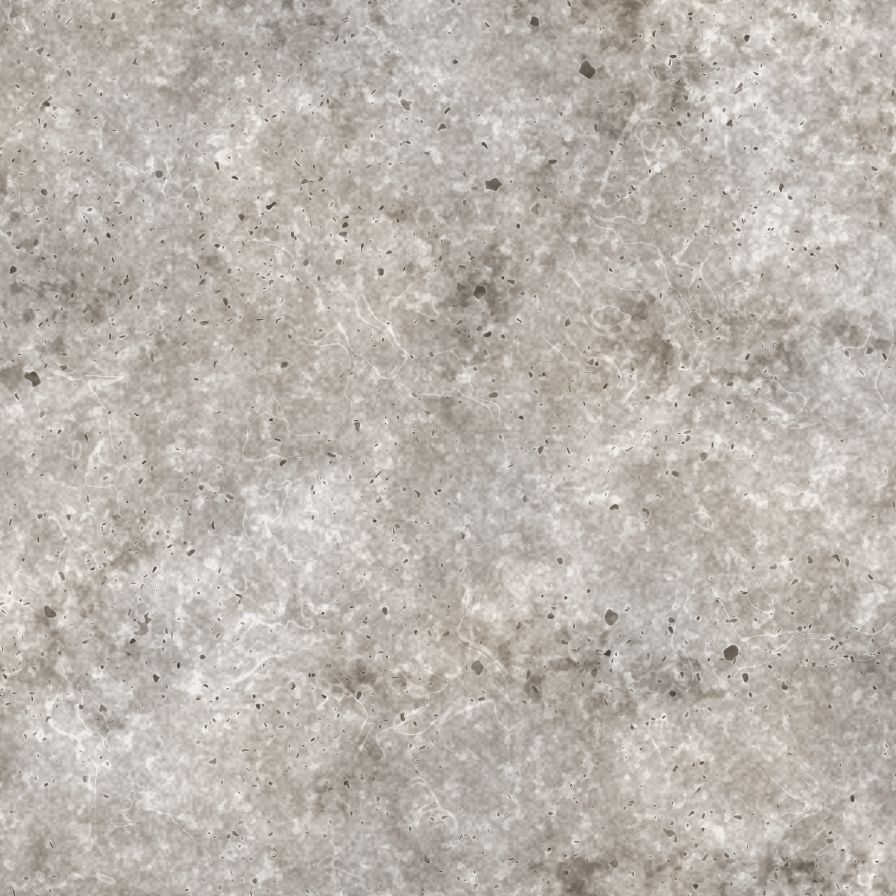
This texture is drawn by a Shadertoy shader. Its source:

```glsl
vec2 hash2(vec2 cell) {
    vec3 h = fract(cell.xyx * vec3(0.1031, 0.1030, 0.0973));
    h += dot(h, h.yzx + 33.33);
    return fract((h.xx + h.yz) * h.zy);
}

float noise(vec2 p) {
    vec2 cell = floor(p), f = fract(p);
    f = f * f * (3.0 - 2.0 * f);
    float bottom = mix(hash2(cell).x, hash2(cell + vec2(1, 0)).x, f.x);
    float top = mix(hash2(cell + vec2(0, 1)).x, hash2(cell + vec2(1, 1)).x, f.x);
    return mix(bottom, top, f.y);
}

float fbm(vec2 p, int octaves) {
    float sum = 0.0, weight = 0.5, total = 0.0;
    for (int i = 0; i < octaves; i++) {
        sum += weight * noise(p);
        total += weight;
        weight *= 0.5;
        p = mat2(1.6, 1.2, -1.2, 1.6) * p + 17.3;
    }
    return sum / total;
}

// Scattered tilted holes: x = depth of the hole, y = pale chipped rim
vec2 pits(vec2 uv, float cells, float share, float radius) {
    vec2 p = uv * cells, home = floor(p), result = vec2(0);
    float soft = 0.0013 * cells;
    for (int y = -1; y <= 1; y++)
    for (int x = -1; x <= 1; x++) {
        vec2 cell = home + vec2(x, y);
        vec2 jitter = hash2(cell + 31.0), pick = hash2(cell + 87.0), form = hash2(cell + 153.0);
        float present = step(pick.x, share * smoothstep(0.3, 0.68, fbm(cell / cells * 8.0 + 5.0, 3)) * 2.0);
        float angle = 1.1 + (form.x - 0.5) * 2.6;
        vec2 axis = vec2(cos(angle), sin(angle));
        vec2 q = p - cell - jitter;
        q = vec2(dot(q, axis), dot(q, vec2(-axis.y, axis.x)) / mix(0.4, 0.9, form.y));
        float size = radius * mix(0.55, 1.5, pick.y * pick.y);
        float edge = length(q) - size;
        float hole = 1.0 - smoothstep(-soft, soft, edge);
        float rim = 1.0 - smoothstep(0.0, soft * 1.6, abs(edge - soft * 1.3));
        result = max(result, present * vec2(hole * mix(0.45, 1.0, jitter.y), rim));
    }
    return result;
}

void mainImage(out vec4 fragColor, in vec2 fragCoord) {
    vec2 uv = fragCoord / min(iResolution.x, iResolution.y);
    vec2 warp = vec2(fbm(uv * 9.0 + 3.0, 3), fbm(uv * 9.0 + 41.0, 3)) - 0.5;
    vec2 ragged = uv + (vec2(noise(uv * 150.0), noise(uv * 150.0 + 60.0)) - 0.5) * 0.006;

    // Stone body: broad clouds, mottling and fine grain
    float clouds = fbm(uv * 4.0 + warp * 0.5, 5) - 0.5;
    float mottle = fbm(uv * 22.0 + warp * 2.0 + 9.0, 4) - 0.5;
    float grain = noise(uv * 170.0) + noise(uv.yx * 310.0 + 70.0) - 1.0;
    float tone = 0.695 + clouds * 0.19 + mottle * 0.22 + grain * 0.11;

    // Chalky bleaching, heavier toward the right
    float chalk = smoothstep(0.47, 0.72, fbm(uv * 3.2 + warp + 23.0, 4) + 0.12 * smoothstep(0.6, 0.95, uv.x));
    tone += chalk * (0.035 + 0.09 * smoothstep(0.42, 0.66, fbm(uv * 45.0 + 12.0, 4)));

    // Broken pale veins and flecks
    float veinLine = abs(fbm(uv * 13.0 + warp * 4.0 + 77.0, 4) - 0.5);
    float veinMask = smoothstep(0.46, 0.64, fbm(uv * 10.0 + 58.0, 3));
    tone += 0.11 * veinMask * (1.0 - smoothstep(0.004, 0.026, veinLine));
    tone += 0.10 * smoothstep(0.61, 0.74, fbm(uv * 90.0 + 35.0, 3));

    // Crumbled brown patches
    float erosion = smoothstep(0.5, 0.68, fbm(uv * 8.0 + 5.0, 3));
    float crumbs = smoothstep(0.5, 0.7, fbm(ragged * 62.0 + 19.0, 3));
    tone -= erosion * (0.025 + 0.13 * crumbs);

    // Pits in three sizes
    vec2 large = pits(ragged, 17.0, 0.13, 0.10);
    vec2 medium = pits(ragged + 0.37, 42.0, 0.15, 0.13);
    vec2 small = pits(ragged + 0.71, 92.0, 0.13, 0.16);
    vec2 pit = max(large, max(medium, small));
    tone += 0.09 * pit.y * noise(uv * 80.0 + 28.0);
    float hollow = pit.x * mix(0.6, 1.0, noise(uv * 130.0 + 44.0));
    tone = mix(tone, 0.22, hollow);

    // Warm grey, browner in the shadows and paler in the chalk
    float warmth = mix(0.038, 0.02, smoothstep(0.55, 0.84, tone));
    warmth += (fbm(uv * 7.0 + 66.0, 3) - 0.5) * 0.03;
    vec3 stone = vec3(tone) + vec3(1.0, 0.0, -1.0) * warmth;
    fragColor = vec4(clamp(stone, 0.0, 0.93), 1.0);
}
```
